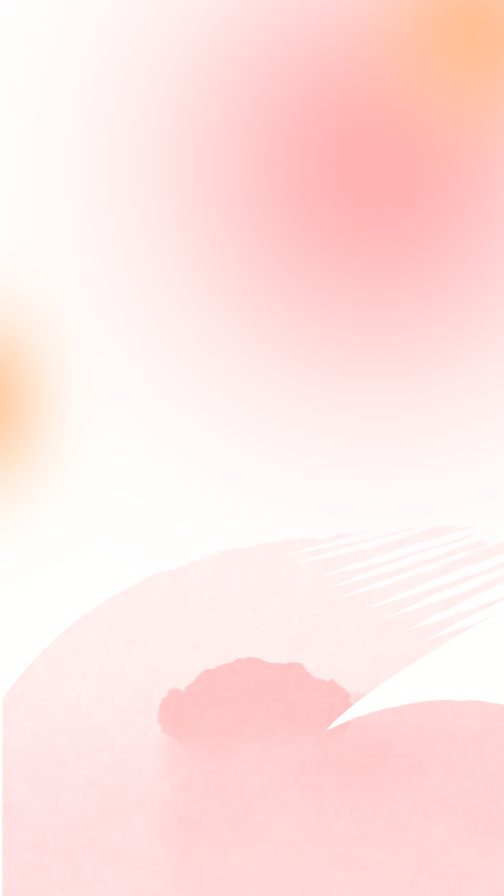
Write a Shadertoy shader that draws this background.

```glsl
// Soft peach and rose glows above a grainy watercolour brush stroke.

const vec3 PAPER      = vec3(1.0, 1.0, 0.997);
const vec3 ROSE       = vec3(1.0, 0.70, 0.70);
const vec3 APRICOT    = vec3(1.0, 0.75, 0.59);
const vec3 PEACH      = vec3(1.0, 0.80, 0.64);
const vec3 WASH_PALE  = vec3(1.0, 0.935, 0.93);
const vec3 WASH_MID   = vec3(1.0, 0.875, 0.88);
const vec3 WASH_DEEP  = vec3(1.0, 0.83, 0.83);
const vec3 PIGMENT    = vec3(1.0, 0.775, 0.775);

float hash(vec2 cell) {
    vec3 q = fract(cell.xyx * vec3(0.1031, 0.1030, 0.0973));
    q += dot(q, q.yzx + 33.33);
    return fract((q.x + q.y) * q.z);
}

float noise(vec2 p) {
    vec2 cell = floor(p), f = fract(p);
    f = f * f * (3.0 - 2.0 * f);
    return mix(mix(hash(cell), hash(cell + vec2(1, 0)), f.x),
               mix(hash(cell + vec2(0, 1)), hash(cell + vec2(1, 1)), f.x), f.y);
}

// Layered noise centred on zero.
float fbm(vec2 p) {
    float sum = 0.0, gain = 0.5;
    for (int i = 0; i < 4; i++) {
        sum += gain * (noise(p) - 0.5);
        p = mat2(1.6, 1.2, -1.2, 1.6) * p + 7.3;
        gain *= 0.5;
    }
    return sum;
}

float glow(vec2 p, vec2 centre, vec2 spread) {
    vec2 d = (p - centre) / spread;
    return exp(-dot(d, d));
}

// Coverage of the region where d is negative.
float cover(float d, float blur) {
    return 1.0 - smoothstep(-blur, blur, d);
}

// Tapered gaps left between the bristles, fanning to the right.
float bristleGaps(vec2 p, float blur) {
    const int COUNT = 9;
    float gaps = 0.0;
    for (int i = 0; i < COUNT; i++) {
        float t = float(i) / float(COUNT - 1);
        float jitter = hash(vec2(float(i), 4.0));
        vec2 start = mix(vec2(0.54, 0.675), vec2(0.84, 0.505), t);
        start.x += 0.09 * (jitter - 0.5) * (1.0 - t);
        float reach = mix(0.36, 0.42, t) * (0.75 + 0.5 * jitter);
        float along = (p.x - start.x) / reach;
        float slope = mix(0.25, 0.45, t);
        float ridge = start.y + slope * (p.x - start.x);
        float width = mix(0.006, 0.013, t) * (0.6 + 0.7 * jitter);
        float taper = 4.0 * along * (1.0 - along);
        float ragged = 0.007 * fbm(vec2(p.x * 22.0, (p.y - slope * p.x) * 90.0));
        float gap = cover(abs(p.y - ridge + ragged) - width * taper, blur);
        gaps = max(gaps, gap * smoothstep(0.0, 0.12, taper));
    }
    return gaps;
}

// Outline of the stroke: arched top, split tail and rounded lower lobe.
float strokeMask(vec2 p, float blur) {
    float rough = fbm(p * vec2(35.0, 60.0));
    float arch = 0.385 + 0.36 * (1.0 - exp(-3.9 * p.x));
    arch += rough * 0.022 * smoothstep(0.2, 0.4, p.x);
    float tail = 0.319 + 0.25 * pow(max(p.x - 0.641, 0.0) / 0.359, 0.8);
    float lobe = 0.389 - 0.95 * (p.x - 0.9) * (p.x - 0.9) + rough * 0.006;
    float tip = 0.92 + 0.9 * (0.745 - p.y) + 0.25 * fbm(vec2(p.x * 5.0, (p.y - 0.35 * p.x) * 55.0));

    float upper = cover(p.y - arch, blur) * cover(p.x - tip, blur * 2.0);
    upper *= 1.0 - bristleGaps(p, blur);
    float notch = cover(p.y - tail, blur) * cover(lobe - p.y, blur) * step(0.641, p.x);
    return upper * (1.0 - notch) * smoothstep(0.002, 0.007, p.x);
}

// Pigment pooled inside the stroke, with paper grain.
vec3 washColor(vec2 p, float blur) {
    float cloud = fbm(p * 7.0);
    float edge = fbm(p * 24.0);
    vec3 color = mix(WASH_MID, WASH_PALE, smoothstep(0.10, 0.52, p.y + 0.15 * cloud));
    color = mix(color, vec3(1.0, 0.95, 0.945), 0.6 * smoothstep(0.5, 0.7, p.y));

    // Deeper layer on the lower right.
    float deep = smoothstep(0.29, 0.37, p.x + 0.05 * edge)
               * cover(p.y - 0.37 - 0.05 * cloud, 0.05);
    float lobeTop = smoothstep(0.64, 0.72, p.x) * cover(p.y - 0.40, 0.01);
    float fade = mix(0.55, 1.0, smoothstep(0.0, 0.22, p.y + 0.2 * cloud));
    color = mix(color, WASH_DEEP, max(deep, 0.85 * lobeTop) * fade);

    // Dense bloom: crisp above, dissolving below.
    vec2 q = (p - vec2(0.515, 0.355)) / vec2(0.182, 0.112);
    float bloom = cover((length(q) - 1.0) * 0.12 + 0.04 * edge, blur * 1.5);
    bloom *= smoothstep(0.25, 0.36, p.y + 0.08 * cloud);
    float seep = 0.6 * glow(p, vec2(0.70, 0.27), vec2(0.14, 0.07));
    color = mix(color, PIGMENT, max(bloom, seep));

    float grain = fbm(p * 90.0) + 0.6 * fbm(p * 28.0);
    return color + vec3(0.0, 1.0, 1.0) * 0.035 * grain;
}

void mainImage(out vec4 fragColor, in vec2 fragCoord) {
    // Canvas width is one unit.
    vec2 p = fragCoord / iResolution.x;
    float blur = max(1.0 / iResolution.x, 0.0015);

    // Glows on pale paper.
    vec3 color = mix(PAPER, ROSE, glow(p, vec2(0.75, 1.45), vec2(0.41, 0.42)));
    color = mix(color, APRICOT, glow(p, vec2(0.94, 1.71), vec2(0.17, 0.18)));
    color = mix(color, PEACH, glow(p, vec2(-0.03, 0.98), vec2(0.12, 0.17)));

    // Brush stroke.
    color = mix(color, washColor(p, blur), strokeMask(p, blur));
    fragColor = vec4(clamp(color, 0.0, 1.0), 1.0);
}
```
